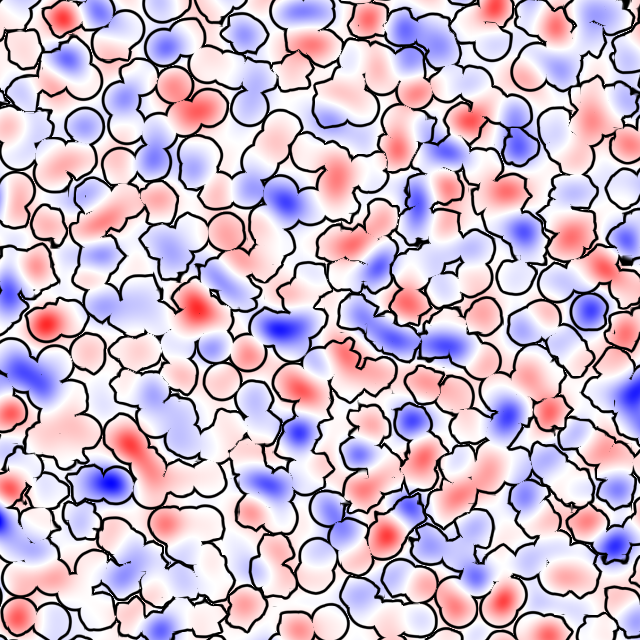
Write a Shadertoy shader that draws this texture.

```glsl
// Soft red and blue blobs on white, overlaid with thin black outlines.
// Scattered signed points drive both: their ring-shaped kernels sum to the colour
// field, and the union of equal discs around them, partly roughened, gives the lines.

const float GRID = 19.0;     // points per canvas side

float hash(vec2 p) {
    return fract(sin(dot(p, vec2(127.1, 311.7))) * 43758.5453);
}

vec2 scatterPoint(vec2 cell) {
    vec2 jitter = vec2(hash(cell + 3.7), hash(cell + 51.3));
    return (cell + 0.5 + 0.95 * (jitter - 0.5)) / GRID;
}

// Bilinear value noise; its creases keep the rough lines angular
float creaseNoise(vec2 p) {
    vec2 i = floor(p), f = fract(p);
    return mix(mix(hash(i), hash(i + vec2(1, 0)), f.x),
               mix(hash(i + vec2(0, 1)), hash(i + vec2(1, 1)), f.x), f.y);
}

// Signed sum of Laplacian-of-Gaussian blobs, about unit variance
float blobField(vec2 p) {
    vec2 home = floor(p * GRID);
    float sum = 0.0;
    for (int y = -2; y <= 2; y++)
    for (int x = -2; x <= 2; x++) {
        vec2 cell = home + vec2(x, y);
        vec2 d = p - scatterPoint(cell);
        float u = dot(d, d) / (2.0 * 0.031 * 0.031);
        float strength = 2.0 * hash(cell + 17.9) - 1.0;
        sum += strength * (1.0 - u) * exp(-u);
    }
    return sum * 2.4;
}

// Distance to the edge of the disc union, jagged in patches
float discEdge(vec2 p) {
    float rough = smoothstep(0.3, 0.6, creaseNoise(p * 14.0 + 7.3));
    vec2 wobble = vec2(creaseNoise(p * 75.0), creaseNoise(p * 75.0 + 91.0)) - 0.5;
    p += 0.018 * rough * wobble;
    vec2 home = floor(p * GRID);
    float nearest = 1.0;
    for (int y = -1; y <= 1; y++)
    for (int x = -1; x <= 1; x++)
        nearest = min(nearest, distance(p, scatterPoint(home + vec2(x, y))));
    return nearest - 0.029;
}

void mainImage(out vec4 fragColor, in vec2 fragCoord) {
    vec2 p = fragCoord / min(iResolution.x, iResolution.y);

    // Diverging colours: blue below zero, red above, with stronger peaks
    float g = blobField(p);
    float v = clamp(0.2 * (g + 0.06 * g * g * g), -1.0, 1.0);
    vec3 color = v > 0.0 ? vec3(1.0, 1.0 - v, 1.0 - v) : vec3(1.0 + v, 1.0 + v, 1.0);

    // Outlines of even width, corrected by the local slope
    float e = 0.001;
    float edge = discEdge(p);
    vec2 slope = vec2(discEdge(p + vec2(e, 0)), discEdge(p + vec2(0, e))) - edge;
    float lineDist = abs(edge) / max(length(slope) / e, 0.6);
    float ink = 1.0 - smoothstep(0.0009, 0.0035, lineDist);

    fragColor = vec4(color * (1.0 - ink), 1.0);
}
```
